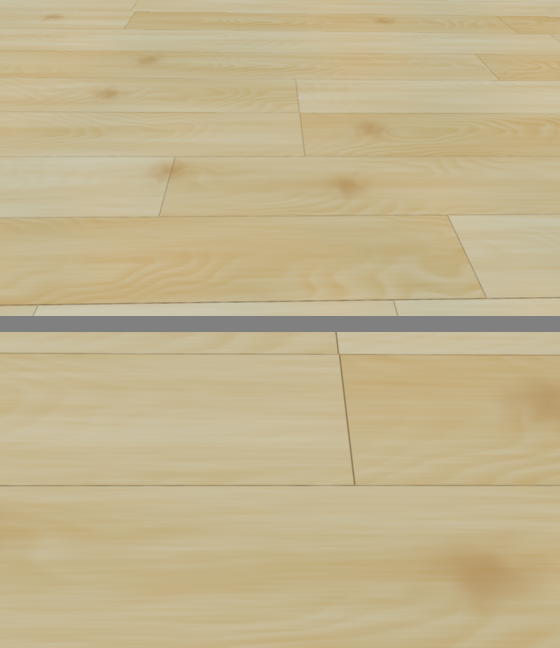
Top: the whole. Bottom: its middle third, enlarged.
Write a WebGL 1 fragment shader that draws this texture.

```glsl
precision highp float;

// Pale wooden floor seen at a low angle: rows of long planks receding upward.
// A perspective mapping gives plank coordinates; warped parabolas make the
// arched growth rings, stretched gradient noise makes streaks and fibres.

uniform vec2 u_resolution;

#define HORIZON 0.5556          // height of the vanishing line above the canvas
#define ROW_SCALE 6.919         // rows per unit of inverse depth
#define ROW_SHIFT 4.584         // inverse depth of the nearest long seam
#define JOINT_NEAR vec4(0.463, -0.274, 0.117, 0.116)
#define JOINT_FAR vec4(0.918, 1.37, -0.69, -0.72)
#define WARM_LEFT_NEAR vec4(0.75, 0.10, 0.42, 0.50)
#define WARM_LEFT_FAR vec4(0.65, 0.25, 0.35, 0.20)
#define WARM_RIGHT_NEAR vec4(0.20, 0.62, 0.82, 0.20)
#define WARM_RIGHT_FAR vec4(0.85, 0.30, 0.85, 0.30)
#define RING_STRENGTH 0.34
#define SEAM_HALF_WIDTH vec2(0.0012, 0.005)

const vec3 AMBER = vec3(0.745, 0.635, 0.405);
const vec3 CREAM = vec3(0.795, 0.770, 0.665);
const vec3 KNOT = vec3(0.66, 0.49, 0.27);
const vec3 SEAM = vec3(0.40, 0.32, 0.19);

float hash(vec2 p) {
  return fract(sin(dot(p, vec2(127.1, 311.7))) * 43758.55);
}

vec2 gradient(vec2 cell) {
  float angle = 6.2832 * hash(cell);
  return vec2(cos(angle), sin(angle));
}

float gradientNoise(vec2 p) {
  vec2 i = floor(p), f = fract(p);
  vec2 w = f * f * f * (f * (f * 6.0 - 15.0) + 10.0);
  vec2 e = vec2(0.0, 1.0);
  float low = mix(dot(gradient(i), f), dot(gradient(i + e.yx), f - e.yx), w.x);
  float high = mix(dot(gradient(i + e), f - e), dot(gradient(i + 1.0), f - 1.0), w.x);
  return mix(low, high, w.y);
}

// Value belonging to one of the eight full rows
float pick(vec4 near, vec4 far, float row) {
  vec4 index = vec4(0.0, 1.0, 2.0, 3.0);
  return dot(near, vec4(equal(index, vec4(row))))
       + dot(far, vec4(equal(index + 4.0, vec4(row))));
}

// Thin line that loses strength once it is narrower than a pixel
float line(float dist, float halfWidth, float pixel) {
  float soft = max(halfWidth, pixel);
  return halfWidth / soft * (1.0 - smoothstep(0.0, 1.5 * soft, dist));
}

// Hides detail finer than the pixel grid
float detailFade(float frequency, float pixel) {
  return 1.0 - smoothstep(0.25, 0.8, frequency * pixel);
}

void main() {
  // Perspective floor coordinates: x along the planks, y counts rows
  vec2 screen = (gl_FragCoord.xy - vec2(0.5 * u_resolution.x, 0.0)) / u_resolution.y;
  float down = 1.0 - screen.y;
  down -= (0.0139 - 0.0292 * down) * screen.x;
  float depth = down + HORIZON;
  vec2 floorPos = vec2((screen.x + 0.044) / depth, ROW_SCALE / depth - ROW_SHIFT);
  vec2 pixel = vec2(1.0, ROW_SCALE / depth) / (depth * u_resolution.y);

  // Plank identity
  float row = floor(floorPos.y);
  float across = floorPos.y - row;
  float plankLength = row < 0.0 ? 0.745 : (mod(row, 4.0) == 2.0 ? 1.91 : 2.7);
  float joint = row < 0.0 ? 0.267 : pick(JOINT_NEAR, JOINT_FAR, row);
  float along = (floorPos.x - joint) / plankLength;
  float plank = floor(along);
  float seed = hash(vec2(row + 3.0, plank + 7.0));
  float warmth = plank < 0.0 ? pick(WARM_LEFT_NEAR, WARM_LEFT_FAR, row)
                             : pick(WARM_RIGHT_NEAR, WARM_RIGHT_FAR, row);
  vec2 wood = vec2(floorPos.x, across) + vec2(seed * 37.0, seed * 91.0);

  // Scattered knots, at most one per stretch of plank
  float stretch = floor(floorPos.x / 0.8);
  vec2 knotCell = vec2(stretch + 11.0, row + 5.0);
  vec2 knotPos = vec2((stretch + 0.2 + 0.6 * hash(knotCell + 3.3)) * 0.8,
                      0.25 + 0.5 * hash(knotCell + 8.1));
  vec2 toKnot = (vec2(floorPos.x, across) - knotPos) / vec2(0.045, 0.16);
  toKnot += 0.5 * gradientNoise(wood * vec2(30.0, 7.0));
  float knot = step(0.68, hash(knotCell)) * exp(-dot(toKnot, toKnot));

  // Arched growth rings
  float arch = across - 0.35 - 0.3 * hash(vec2(seed, 4.0));
  float warp = gradientNoise(wood * vec2(2.6, 1.6))
             + 0.35 * gradientNoise(wood * vec2(8.0, 4.0));
  float phase = 9.0 * floorPos.x + 11.0 * arch * arch + 3.2 * warp + 1.6 * knot;
  float wave = fract(phase);
  float ring = smoothstep(0.0, 0.75, wave) * (1.0 - smoothstep(0.75, 1.0, wave));
  float patches = smoothstep(-0.35, 0.4, gradientNoise(wood * vec2(1.5, 1.8) + 5.0));
  float ringFade = detailFade(22.0 * abs(arch) + 3.0, pixel.y);
  ring = mix(0.4, ring, ringFade) * patches * mix(0.2, 1.0, warmth);

  // Broad streaks and fine fibres along the grain
  float streak = 0.30 * gradientNoise(wood * vec2(1.3, 3.5))
               + 0.20 * gradientNoise(wood * vec2(2.0, 9.0)) * detailFade(9.0, pixel.y);
  float fibre = 0.16 * gradientNoise(wood * vec2(7.0, 28.0)) * detailFade(28.0, pixel.y)
              + 0.13 * gradientNoise(wood * vec2(16.0, 65.0)) * detailFade(65.0, pixel.y);

  // Wood colour
  float pale = 0.92 - 0.48 * warmth + streak + fibre - RING_STRENGTH * ring;
  vec3 color = mix(AMBER, CREAM, clamp(pale, -0.1, 1.1));
  color = mix(color, KNOT, 0.45 * knot);
  color += vec3(0.035, 0.006, -0.010) * gradientNoise(screen * 3.0 + 2.0);

  // Joints and long seams, the nearest seam being the most worn
  float jointLine = line(abs(along - floor(along + 0.5)) * plankLength, SEAM_HALF_WIDTH.x, pixel.x);
  float seamLine = line(min(across, 1.0 - across), SEAM_HALF_WIDTH.y, pixel.y);
  float wear = 0.8 + 0.6 * gradientNoise(vec2(floorPos.x * 40.0, floor(floorPos.y + 0.5)));
  float nearness = mix(0.55, 1.0, smoothstep(0.75, 0.95, down));
  color = mix(color, SEAM, clamp(max(0.55 * jointLine, nearness * wear * seamLine), 0.0, 1.0));

  gl_FragColor = vec4(color, 1.0);
}
```
